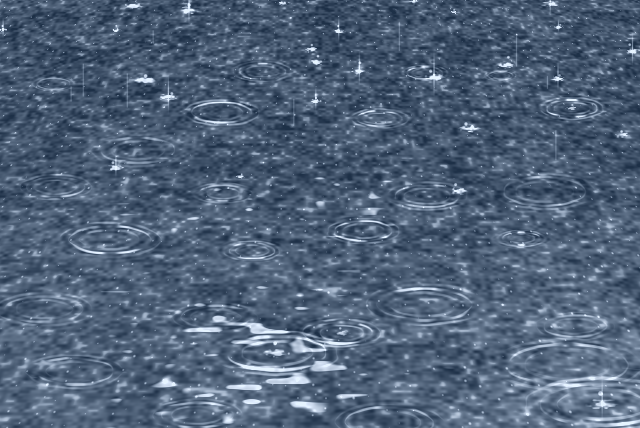
Write a Shadertoy shader that draws this texture.

```glsl
// Rain falling on dark blue-grey water, seen at a low angle.
// Layers of depth-scaled noise make the surface; loops scatter squashed
// ripple rings, white splashes and falling streaks over it.

const vec3  DARK_TINT    = vec3(-0.005, 0.067, 0.158); // added to dark tones
const vec3  BRIGHT_TINT  = vec3(0.0, 0.055, 0.13);     // added to highlights
const float TONE_FAR     = 0.262;
const float TONE_NEAR    = 0.312;
const float GRAIN        = 0.38;
const float SQUASH       = 0.34;   // height of a ring over its width
const float RADIUS_NEAR  = 0.125;
const float RADIUS_FAR   = 0.042;
const float RIPPLE_FREQ  = 21.0;
const float RIPPLE_DEPTH = 0.10;
const int   RINGS        = 27;
const int   SPLASHES     = 25;
const int   STREAKS      = 9;

float hash(vec2 p) {
    vec3 q = fract(p.xyx * 0.1031);
    q += dot(q, q.yzx + 33.33);
    return fract((q.x + q.y) * q.z);
}

vec2 hash2(float n) { return vec2(hash(vec2(n, 3.7)), hash(vec2(n, 19.1))); }

float noise(vec2 p) {
    vec2 i = floor(p), f = fract(p);
    f = f * f * (3.0 - 2.0 * f);
    return mix(mix(hash(i), hash(i + vec2(1, 0)), f.x),
               mix(hash(i + vec2(0, 1)), hash(i + vec2(1, 1)), f.x), f.y);
}

// Filled shape with an edge about one pixel wide
float soft(float dist, float size) {
    float edge = 0.8 / iResolution.y;
    return 1.0 - smoothstep(size - edge, size + edge, dist);
}

// Broken bright crests plus fainter light and dark waves around them
float ringSet(vec2 p, vec2 centre, float radius, float seed) {
    vec2 q = (p - centre) / (radius * vec2(1.0, SQUASH));
    float d = length(q);
    if (d > 2.0) return 0.0;
    float facing = abs(q.y) / max(d, 0.01);
    float slope = length(vec2(q.x, q.y / SQUASH)) / max(d, 0.01);
    d += 0.09 * (noise(q * 2.5 + seed) - 0.5);
    float light = 0.0;
    for (int k = 0; k < 3; k++) {
        float ring = k == 0 ? 1.0 : (k == 1 ? 0.72 : 1.24);
        float gap = abs(d - ring) * radius / slope;
        float breaks = smoothstep(0.3, 0.7, noise(q * vec2(2.6, 2.0) + seed * 7.0 + float(k) * 5.0));
        float crest = soft(gap, 0.0011 + 0.02 * radius * facing);
        light += crest * breaks * (0.2 + 0.8 * facing) * (k == 0 ? 0.62 : 0.28);
    }
    float patches = noise(q * vec2(2.0, 5.0) + seed * 3.0);
    float fade = exp(-3.5 * (d - 1.0) * (d - 1.0)) * smoothstep(2.0, 1.5, d);
    return light + RIPPLE_DEPTH * patches * fade * sin(d * RIPPLE_FREQ);
}

// Ragged white crown, a drop above it and sometimes a thin jet
float splash(vec2 p, vec2 centre, float size, float seed) {
    vec2 q = (p - centre) / size;
    if (abs(q.x) > 2.0 || abs(q.y) > 4.0) return 0.0;
    float ragged = noise(q * vec2(3.0, 6.0) + seed * 11.0);
    float crown = smoothstep(1.1, 0.35, length(q * vec2(0.9, 2.3)) + 0.9 * (ragged - 0.4));
    vec2 offset = (hash2(seed + 5.0) - 0.5) * vec2(1.0, 0.8) + vec2(0.0, 0.8);
    float drop = soft(length(q - offset) * size, 0.18 * size);
    float tall = hash(vec2(seed, 8.0));
    float jet = soft(abs(q.x) * size, 0.0013) * smoothstep(3.2 * tall, 0.0, abs(q.y - 0.4));
    return 0.65 * crown + 0.5 * drop + 0.45 * jet * step(0.5, tall);
}

// Water without drops: grain, mottling, glints and lens-shaped dashes
float surface(vec2 p, float aspect) {
    float depth = 1.3 - 0.6 * p.y;
    vec2 w = vec2((p.x - 0.5 * aspect) / depth, -log(depth) / 0.6) + 9.0;
    float right = smoothstep(0.5, 1.0, p.x / aspect) * smoothstep(0.65, 0.05, p.y);
    float tone = mix(TONE_NEAR, TONE_FAR, smoothstep(0.1, 0.95, p.y)) + 0.06 * right;
    float fine = noise(w * vec2(95.0, 170.0));
    float grain = 0.5 * fine + 0.5 * noise(w * vec2(42.0, 95.0) + 31.0);
    tone += (GRAIN + 0.12 * right) * (grain - 0.5);
    tone += 0.09 * (noise(w * vec2(9.0, 24.0)) - 0.5);
    tone += 0.2 * smoothstep(0.66, 0.95, grain);

    vec2 bend = vec2(0.0, 1.2 * noise(w * vec2(6.0, 9.0)));
    float lens = noise(w * vec2(24.0, 78.0) + bend);
    vec2 nearSide = (p - vec2(0.38 * aspect, 0.1)) / vec2(0.27, 0.22);
    vec2 middle = (p - vec2(0.45 * aspect, 0.53)) / vec2(0.4, 0.09);
    float zone = exp(-dot(nearSide, nearSide)) + 0.45 * exp(-dot(middle, middle));
    tone += 0.5 * smoothstep(0.0, 0.14, lens - 0.96 + 0.34 * min(zone, 1.0));

    // One small bright speck in some cells
    vec2 cell = floor(w * 38.0);
    vec2 spot = 0.25 + 0.5 * vec2(hash(cell + 4.0), hash(cell + 71.0));
    float speck = soft(length(fract(w * 38.0) - spot) / 38.0, 0.0022 * hash(cell + 12.0));
    return tone + 0.4 * speck * step(0.55, hash(cell));
}

void mainImage(out vec4 fragColor, in vec2 fragCoord) {
    vec2 p = fragCoord / iResolution.y;
    float aspect = iResolution.x / iResolution.y;
    float tone = surface(p, aspect);

    for (int i = 0; i < RINGS; i++) {
        float n = float(i) + 1.0;
        vec2 h = hash2(n);
        vec2 place = fract(n * vec2(0.7549, 0.5698) + 0.1 * h);
        vec2 centre = vec2(place.x * aspect, 0.95 * place.y);
        float radius = mix(RADIUS_NEAR, RADIUS_FAR, place.y) * (0.5 + 0.8 * h.x);
        tone += mix(0.45, 1.15, h.y) * ringSet(p, centre, radius, n);
        if (h.y > 0.72) tone += 0.8 * splash(p, centre, 0.2 * radius, n);
    }
    for (int i = 0; i < SPLASHES; i++) {
        float n = float(i) + 60.0;
        vec2 place = fract(n * vec2(0.7549, 0.5698) + 0.2 * hash2(n));
        vec2 centre = vec2(place.x * aspect, mix(0.45, 1.0, sqrt(place.y)));
        tone += splash(p, centre, mix(0.008, 0.023, hash(vec2(n, 2.0))), n);
    }
    for (int i = 0; i < STREAKS; i++) {
        vec2 h = hash2(float(i) + 140.0);
        vec2 q = p - vec2(aspect * fract(float(i) * 0.618 + 0.2 * h.x), 0.55 + 0.4 * h.y);
        tone += 0.2 * soft(abs(q.x), 0.0012) * soft(abs(q.y), 0.015 + 0.025 * h.x);
    }

    tone = clamp(tone, 0.12, 0.9);
    vec3 colour = tone + mix(DARK_TINT, BRIGHT_TINT, smoothstep(0.5, 0.85, tone));
    fragColor = vec4(clamp(colour, 0.0, 1.0), 1.0);
}
```
